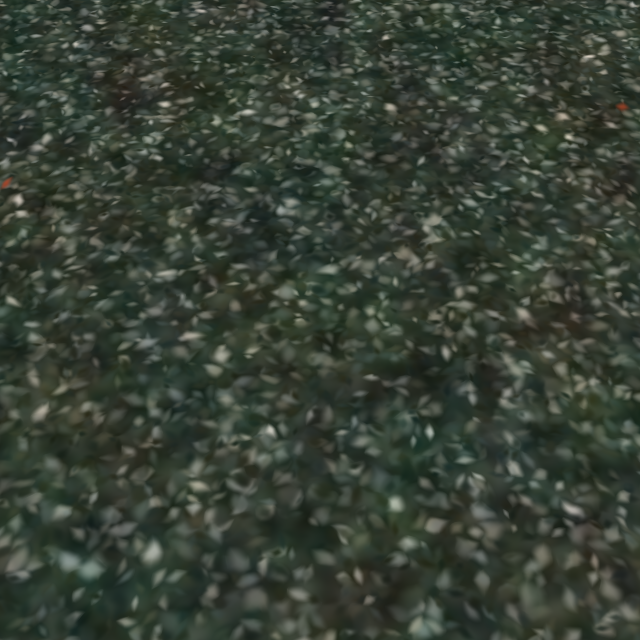
A WebGL 2 fragment shader for this texture:

```glsl
#version 300 es
precision highp float;
// Dark, mossy gravel receding towards the top, with soft pale chips and rare terracotta pebbles.

uniform vec2 u_resolution;
out vec4 fragColor;

vec3 hash3(vec2 p, float seed) {
    vec3 q = fract(vec3(p.xyx + seed * 7.31) * vec3(0.1031, 0.1030, 0.0973));
    q += dot(q, q.yxz + 33.33);
    return fract((q.xxy + q.yzz) * q.zyx);
}

vec2 gradientAt(vec2 cell, float seed) {
    float angle = 6.2832 * hash3(cell, seed).x;
    return vec2(cos(angle), sin(angle));
}

float gradientNoise(vec2 p, float seed) {
    vec2 i = floor(p), f = fract(p);
    vec2 u = f * f * f * (f * (f * 6.0 - 15.0) + 10.0);
    vec2 e = vec2(0.0, 1.0);
    float a = dot(gradientAt(i, seed), f);
    float b = dot(gradientAt(i + e.yx, seed), f - e.yx);
    float c = dot(gradientAt(i + e.xy, seed), f - e.xy);
    float d = dot(gradientAt(i + e.yy, seed), f - e.yy);
    return mix(mix(a, b, u.x), mix(c, d, u.x), u.y);
}

// Canvas to ground plane: grains shrink and flatten towards the top.
vec2 groundPlane(vec2 uv) {
    float h = 2.0 - uv.y;
    return vec2(70.0 * (uv.x - 0.5), 138.0) / h;
}

// Normalised distance to a rotated, slightly angular chip; 1 at its rim.
float chipDistance(vec2 p, float angle, float stretch, float radius) {
    float c = cos(angle), s = sin(angle);
    vec2 q = mat2(c, -s, s, c) * p * vec2(0.85, stretch);
    return mix(length(q), abs(q.x) + abs(q.y), 0.3) / radius;
}

// Greenish grey that turns neutral as it gets lighter.
vec3 stoneColour(float tone) {
    return vec3(tone - 0.037 + 0.1 * max(tone - 0.27, 0.0), tone, tone - 0.043);
}

// Scatters one layer of chips that melt into each other over the colour below.
vec3 chipLayer(vec3 under, vec2 p, float seed, float density,
               vec2 radii, vec2 tones, float redShare) {
    const vec3 TERRACOTTA = vec3(0.62, 0.28, 0.18);
    vec2 cell = floor(p);
    vec3 sum = vec3(0.0);
    float weightSum = 0.0001, gap = 1.0;
    for (int y = -1; y <= 1; y++) {
        for (int x = -1; x <= 1; x++) {
            vec2 id = cell + vec2(x, y);
            vec3 place = hash3(id, seed);
            vec3 look = hash3(id, seed + 3.7);
            vec3 kind = hash3(id, seed + 8.2);
            if (kind.x > density) continue;
            vec2 offset = p - id - 0.5 - 0.7 * (place.xy - 0.5);
            float radius = mix(radii.x, radii.y, place.z);
            float d = chipDistance(offset, 3.1416 * look.x, 1.0 + 0.7 * look.y, radius);
            float tone = mix(tones.x, tones.y, pow(look.z, 2.2));
            vec3 chip = stoneColour(tone);
            chip += 0.03 * (kind.y - 0.5) * vec3(1.0, 0.0, -1.0);
            if (kind.z < redShare) chip = TERRACOTTA;
            float light = dot(offset, vec2(-0.35, 0.8)) / radius;
            chip *= 1.0 + 0.1 * clamp(light, -1.0, 1.0);
            float cover = 1.0 - smoothstep(0.1, 1.15, d);
            float weight = cover * cover * (0.3 + look.z);
            sum += weight * chip;
            weightSum += weight;
            gap *= 1.0 - 0.95 * cover;
        }
    }
    return mix(under, sum / weightSum, 1.0 - gap);
}

// Broad stains of teal, brown, moss and violet.
vec3 stain(vec2 uv) {
    float warm = gradientNoise(uv * 5.0, 1.0) + 0.8 * gradientNoise(uv * 19.0, 2.0);
    float moss = gradientNoise(uv * 7.0, 4.0) + 0.8 * gradientNoise(uv * 24.0, 5.0);
    return warm * vec3(0.034, -0.004, -0.020) + moss * vec3(-0.015, 0.013, -0.016);
}

void main() {
    vec2 uv = gl_FragCoord.xy / u_resolution;
    vec2 ground = groundPlane(uv);

    // Bend the ground a little so that chip outlines are uneven.
    vec2 bend = vec2(gradientNoise(ground * 0.8, 11.0), gradientNoise(ground * 0.8, 12.0));
    vec2 p = ground + 0.3 * bend;

    // Shaded gaps, then packed grains, some grit and sparse pale chips.
    vec3 colour = stoneColour(0.2 + 0.11 * gradientNoise(ground * 0.6, 13.0));
    colour = chipLayer(colour, p, 21.0, 0.9, vec2(0.5, 0.8), vec2(0.165, 0.54), 0.0);
    colour = chipLayer(colour, p * 1.25 + 9.7, 47.0, 0.35, vec2(0.45, 0.75), vec2(0.15, 0.52), 0.0);
    colour = chipLayer(colour, p * 0.8 + 5.4, 34.0, 0.5, vec2(0.4, 0.7), vec2(0.165, 0.54), 0.0);
    colour = chipLayer(colour, p * 0.6 + 2.3, 58.0, 0.12, vec2(0.32, 0.56), vec2(0.40, 0.74), 0.012);

    // Uneven light and colour across the ground.
    float shade = gradientNoise(uv * 9.0, 61.0) + 0.8 * gradientNoise(uv * 17.0, 63.0);
    shade += 1.2 * gradientNoise(ground * 0.35, 62.0);
    colour *= 1.02 + 0.3 * shade;
    colour += stain(uv);
    fragColor = vec4(clamp(colour, 0.0, 1.0), 1.0);
}
```
